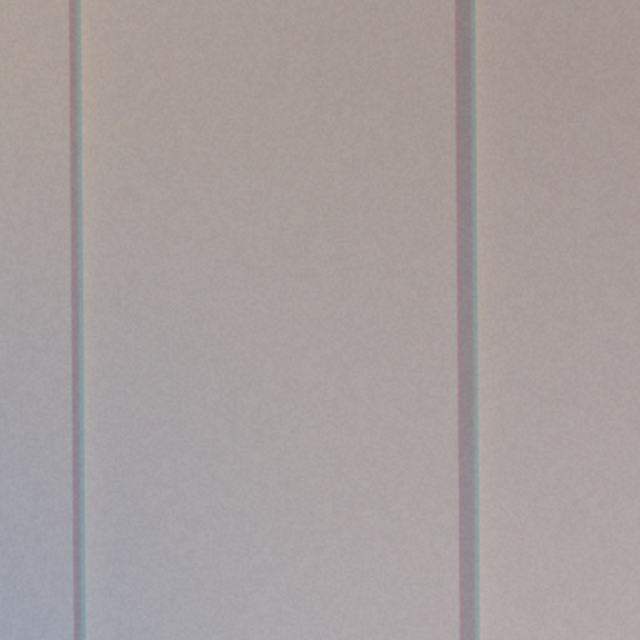
This texture is drawn by a three.js fragment shader. Its source:

```glsl
// Softly lit painted wall panels divided by two vertical grooves with color fringes.
varying vec2 vUv;

const int GROOVE_COUNT = 2;
const float FIRST_GROOVE = 0.1245;
const float GROOVE_SPACING = 0.6095;
const float GROOVE_LEAN = 0.0075;
const float FIRST_HALF_WIDTH = 0.0090;
const float HALF_WIDTH_GROWTH = 0.0065;
const float EDGE_SOFTNESS = 0.0030;
const float FRINGE_WIDTH = 0.0055;
const float GLOW_WIDTH = 0.018;
const float GRAIN_SCALE = 256.0;
const float GRAIN_STRENGTH = 0.036;
const float MOTTLE_SCALE = 70.0;
const float MOTTLE_STRENGTH = 0.008;

// Wall colors at the left, center and right of the top and bottom edges
const vec3 TOP_LEFT = vec3(0.672, 0.624, 0.600);
const vec3 TOP_CENTER = vec3(0.655, 0.609, 0.588);
const vec3 TOP_RIGHT = vec3(0.643, 0.590, 0.576);
const vec3 BOTTOM_LEFT = vec3(0.605, 0.626, 0.685);
const vec3 BOTTOM_CENTER = vec3(0.672, 0.655, 0.668);
const vec3 BOTTOM_RIGHT = vec3(0.694, 0.657, 0.662);

// Groove tints multiply the wall color
const vec3 ROSE_TINT = vec3(0.92, 0.80, 0.86);
const vec3 SHADOW_TINT = vec3(0.835, 0.845, 0.870);
const vec3 TEAL_TINT = vec3(0.82, 0.97, 0.96);
const vec3 WARM_GLOW = vec3(0.042, 0.032, 0.014);

float hash(vec2 p) {
  vec3 q = fract(vec3(p.xyx) * 0.1031);
  q += dot(q, q.yzx + 33.33);
  return fract((q.x + q.y) * q.z);
}

float valueNoise(vec2 p) {
  vec2 cell = floor(p);
  vec2 f = fract(p);
  f = f * f * (3.0 - 2.0 * f);
  float low = mix(hash(cell), hash(cell + vec2(1.0, 0.0)), f.x);
  float high = mix(hash(cell + vec2(0.0, 1.0)), hash(cell + vec2(1.0)), f.x);
  return mix(low, high, f.y);
}

vec3 acrossWall(vec3 left, vec3 center, vec3 right, float x) {
  vec3 firstHalf = mix(left, center, smoothstep(-0.1, 0.55, x));
  return mix(firstHalf, right, smoothstep(0.35, 0.95, x));
}

vec3 wallColor(vec2 p) {
  vec3 top = acrossWall(TOP_LEFT, TOP_CENTER, TOP_RIGHT, p.x);
  vec3 bottom = acrossWall(BOTTOM_LEFT, BOTTOM_CENTER, BOTTOM_RIGHT, p.x);
  return mix(bottom, top, clamp(p.y / 0.88, 0.0, 1.0));
}

vec3 addGroove(vec3 color, vec2 p, float index) {
  float center = FIRST_GROOVE + index * GROOVE_SPACING - GROOVE_LEAN * p.y;
  float halfWidth = FIRST_HALF_WIDTH + index * HALF_WIDTH_GROWTH;
  float d = p.x - center;

  // Warm light on the right-hand lip
  float beyond = d - halfWidth;
  float glow = smoothstep(-0.001, 0.003, beyond) * exp(-max(beyond, 0.0) / GLOW_WIDTH);
  color += WARM_GLOW * glow;

  // Grey shadow with a rose fringe on the left and a teal fringe on the right
  float rose = 1.0 - smoothstep(0.2, 1.4, (d + halfWidth) / FRINGE_WIDTH);
  float teal = 1.0 - smoothstep(0.5, 1.9, (halfWidth - d) / FRINGE_WIDTH);
  vec3 tint = mix(mix(SHADOW_TINT, ROSE_TINT, rose), TEAL_TINT, teal);
  float mask = 1.0 - smoothstep(halfWidth - EDGE_SOFTNESS, halfWidth + EDGE_SOFTNESS, abs(d));
  return color * mix(vec3(1.0), tint, mask);
}

void main() {
  vec3 color = wallColor(vUv);
  for (int i = 0; i < GROOVE_COUNT; i++) {
    color = addGroove(color, vUv, float(i));
  }

  // Fine colored grain over faint mottling
  vec2 grainPoint = vUv * GRAIN_SCALE;
  vec3 grain = vec3(valueNoise(grainPoint), valueNoise(grainPoint + 311.7),
                    valueNoise(grainPoint + 723.3)) - 0.5;
  grain = mix(grain, vec3(grain.g), 0.45);
  float mottle = valueNoise(vUv * MOTTLE_SCALE) - 0.5;
  color += grain * GRAIN_STRENGTH + mottle * MOTTLE_STRENGTH;

  gl_FragColor = vec4(color, 1.0);
}
```
